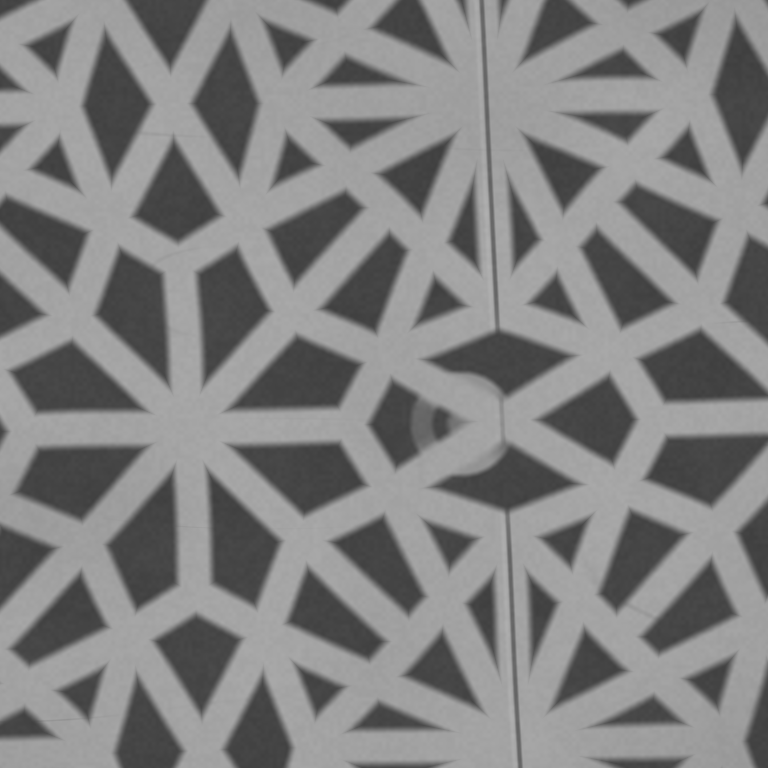
A WebGL 2 fragment shader for this pattern:

```glsl
#version 300 es
precision highp float;

#define HALF_WIDTH 0.0272
#define EDGE_SOFTNESS 0.0085
#define STAR_CENTER vec2(0.245, 0.443)
#define CELL_RIGHT vec2(0.820, 0.0156)
#define CELL_UP vec2(-0.0417, 0.841)
#define HOLE_GRAY 0.268
#define STRAP_DARK 0.592
#define STRAP_LIGHT 0.648
#define SEAM_GRAY 0.36
#define GLARE_CENTER vec2(0.602, 0.448)
#define GRAIN 0.022

uniform vec2 u_resolution;
out vec4 fragColor;

float hash(vec2 p) {
    vec3 q = fract(vec3(p.xyx) * 0.1031);
    q += dot(q, q.yzx + 33.33);
    return fract((q.x + q.y) * q.z);
}

float noise(vec2 p) {
    vec2 i = floor(p), f = fract(p);
    f = f * f * (3.0 - 2.0 * f);
    return mix(mix(hash(i), hash(i + vec2(1, 0)), f.x),
               mix(hash(i + vec2(0, 1)), hash(i + vec2(1, 1)), f.x), f.y);
}

float segment(vec2 p, vec2 a, vec2 b) {
    vec2 ab = b - a;
    return length(p - a - ab * clamp(dot(p - a, ab) / dot(ab, ab), 0.0, 1.0));
}

// Distance to the strap centerlines, in cell units
float lattice(vec2 cell) {
    // Fold the square cell into one eighth
    vec2 p = abs(fract(cell + 0.5) - 0.5);
    if (p.y > p.x) p = p.yx;

    const vec2 eightStar = vec2(0.0);
    const vec2 twelveStar = vec2(0.5);
    const vec2 edgeMiddle = vec2(0.5, 0.0);
    const vec2 spokeEnd = vec2(0.256, 0.0);
    const vec2 diagonalKnot = vec2(0.171);
    const vec2 diagonalEnd = vec2(0.336);
    const vec2 hub = vec2(0.318, 0.107);
    const vec2 edgeKnot = vec2(0.5, 0.169);

    float d = segment(p, eightStar, spokeEnd);
    d = min(d, segment(p, eightStar, diagonalEnd));
    d = min(d, segment(p, spokeEnd, hub));
    d = min(d, segment(p, diagonalKnot, hub));
    d = min(d, segment(p, hub, edgeMiddle));
    d = min(d, segment(p, hub, edgeKnot));
    d = min(d, segment(p, hub, twelveStar));
    d = min(d, segment(p, edgeKnot, diagonalEnd));
    return min(d, segment(p, edgeKnot, twelveStar));
}

void main() {
    vec2 uv = gl_FragCoord.xy / u_resolution;
    vec2 cell = inverse(mat2(CELL_RIGHT, CELL_UP)) * (uv - STAR_CENTER);
    vec2 wobble = vec2(noise(uv * 9.0), noise(uv * 9.0 + 40.0)) - 0.5;
    float d = lattice(cell + wobble * 0.005);
    float strap = 1.0 - smoothstep(-EDGE_SOFTNESS, EDGE_SOFTNESS, d - HALF_WIDTH);

    // Uneven light on the straps
    float light = 0.95 - 1.1 * dot(uv - vec2(0.48), uv - vec2(0.48));
    light += 0.7 * (noise(uv * 6.0 + 3.0) - 0.5);
    float strapGray = mix(STRAP_DARK, STRAP_LIGHT, clamp(light, 0.0, 1.0));

    // Faint hairline scratches
    float contour = abs(noise(uv * vec2(3.0, 8.0) + 17.0) - 0.5);
    float worn = smoothstep(0.5, 0.8, noise(uv * 5.0 + 70.0));
    strapGray -= 0.05 * worn * (1.0 - smoothstep(0.0, 0.015, contour));

    // Vertical seam between panels, with a bright lip
    float seamOffset = fract(cell.x) - 0.5 + 0.003 * (noise(vec2(cell.y * 5.0, 2.0)) - 0.5);
    float seam = 1.0 - smoothstep(0.001, 0.0058, abs(seamOffset));
    float lip = 1.0 - smoothstep(0.0, 0.006, abs(seamOffset + 0.009));
    float seamStrength = mix(0.35, 1.0, smoothstep(0.08, 0.2, abs(fract(cell.y + 0.5) - 0.5)));
    strapGray += 0.035 * lip * seamStrength;
    strapGray = mix(strapGray, SEAM_GRAY, 0.85 * seam * seamStrength);

    // Ghostly ring of glare inside the holes
    vec2 g = uv - GLARE_CENTER;
    float r = length(g);
    float ring = 1.0 - smoothstep(0.009, 0.019, abs(r - 0.053));
    float crescent = smoothstep(0.3, 0.85, abs(g.y) / max(r, 0.001));
    float glare = ring * mix(0.34, 0.8, crescent);
    glare = max(glare, 0.5 * (1.0 - smoothstep(0.012, 0.026, r)));
    float holeGray = HOLE_GRAY + 0.022 * (noise(uv * 14.0) - 0.5);
    holeGray = mix(holeGray, STRAP_LIGHT, glare);

    // Fine grain
    float gray = mix(holeGray, strapGray, strap);
    gray += GRAIN * (noise(uv * 190.0) - 0.5) + 0.5 * GRAIN * (noise(uv * 80.0) - 0.5);
    fragColor = vec4(vec3(gray), 1.0);
}
```
